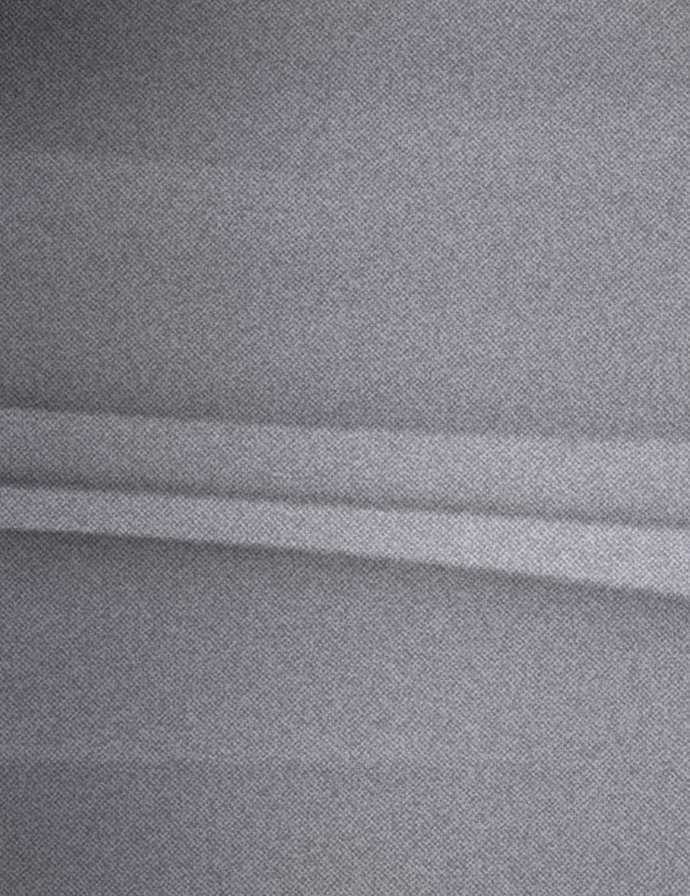
This texture is drawn by a Shadertoy shader. Its source:

```glsl
// Draws grey twill cloth with shallow folds crossing it and a shaded left side.

float hash(vec2 cell) {
    vec3 q = fract(vec3(cell.xyx) * 0.1031);
    q += dot(q, q.yzx + 33.33);
    return fract((q.x + q.y) * q.z);
}

float valueNoise(vec2 p) {
    vec2 cell = floor(p);
    vec2 f = fract(p);
    f = f * f * (3.0 - 2.0 * f);
    float low = mix(hash(cell), hash(cell + vec2(1.0, 0.0)), f.x);
    float high = mix(hash(cell + vec2(0.0, 1.0)), hash(cell + 1.0), f.x);
    return mix(low, high, f.y);
}

// Signed height above a gently curved crease.
float crease(vec2 uv, float start, float slope, float bend) {
    return uv.y - (start + slope * uv.x + bend * uv.x * uv.x);
}

float above(float d, float softness) {
    return smoothstep(-softness, softness, d);
}

// Shade that starts at a crease and fades out on its positive side.
float falloff(float d, float softness, float reach) {
    return above(d, softness) * exp(-max(d, 0.0) / reach);
}

// Broad light: dim left edge and upper corner, brighter right side.
float ambient(vec2 uv) {
    float light = mix(0.395, 0.580, smoothstep(-0.12, 0.75, uv.x));
    light -= 0.055 * smoothstep(0.72, 1.05, uv.y);
    light -= 0.055 * smoothstep(0.8, 1.0, uv.y) * (1.0 - smoothstep(0.0, 0.5, uv.x));
    light -= 0.025 * (1.0 - smoothstep(0.0, 0.16, uv.y));
    return light;
}

// The three strong folds through the middle.
float mainFolds(vec2 uv) {
    float upper = crease(uv, 0.546, -0.060, 0.022);
    float middle = crease(uv, 0.4635, -0.0435, -0.006);
    float lower = crease(uv, 0.410, -0.035, -0.042);
    float soft = mix(0.004, 0.009, uv.x);

    float upperBand = above(-upper, soft) * above(middle, soft);
    float lowerBand = above(-middle, soft) * above(lower, soft);
    float shade = 0.055 * upperBand + 0.090 * lowerBand;
    shade -= mix(0.080, 0.045, uv.x) * falloff(upper, soft, 0.028);
    shade -= 0.205 * falloff(middle + 0.005, 0.007, 0.015);
    shade -= mix(0.12, 0.135, uv.x) * falloff(-lower, soft, 0.028);
    return shade;
}

// Faint ripples in the flat cloth above and below.
float ripples(vec2 uv) {
    float top = crease(uv, 0.835, -0.055, -0.035);
    float bottom = crease(uv, 0.149, 0.0, -0.006);
    float fadeRight = 1.0 - smoothstep(0.25, 0.8, uv.x);
    float shade = 0.032 * fadeRight * falloff(-top, 0.009, 0.07);
    shade -= 0.018 * fadeRight * falloff(top, 0.009, 0.04);
    float bottomFade = 1.0 - 0.75 * smoothstep(0.45, 0.95, uv.x);
    shade += 0.026 * bottomFade * falloff(bottom, 0.008, 0.05);
    shade -= 0.030 * bottomFade * falloff(-bottom, 0.008, 0.025);
    shade += 0.030 * (valueNoise(uv * vec2(2.5, 13.0) + 4.0) - 0.5);
    return shade;
}

// Turned axes: x runs across the ribs, y along them.
vec2 weaveAxes(vec2 p, float angle) {
    vec2 along = vec2(cos(angle), sin(angle));
    return vec2(dot(p, vec2(-along.y, along.x)), dot(p, along));
}

// Parallel threads that dissolve when finer than the pixels can show.
float threads(float across, float count, float wobble, float pixel) {
    float visible = 1.0 - smoothstep(0.42, 0.55, count * pixel);
    return visible * sin(6.2831853 * count * across + wobble);
}

// Yarn irregularity.
float grain(vec2 weave) {
    float fine = valueNoise(weave * 470.0 + 700.0) - 0.5;
    float coarse = valueNoise(weave * 170.0 + 319.0) - 0.5;
    return 0.170 * fine + 0.025 * coarse;
}

void mainImage(out vec4 fragColor, in vec2 fragCoord) {
    vec2 uv = fragCoord / iResolution.xy;
    vec2 p = fragCoord / iResolution.y;
    float pixel = 1.0 / iResolution.y;

    float light = ambient(uv) + mainFolds(uv) + ripples(uv);

    // Two crossing thread sets make a fine diagonal checker.
    vec2 weave = weaveAxes(p, -0.78);
    float wobble = 2.5 * valueNoise(p * 55.0);
    float fabric = 0.042 * threads(weave.x, 200.0, wobble, pixel);
    fabric += 0.034 * threads(weave.y, 200.0, -wobble, pixel);
    fabric += grain(weave);
    light += fabric * mix(0.75, 1.1, smoothstep(0.3, 0.6, light));

    // Cool grey dye with slight patches of violet.
    float violet = valueNoise(uv * vec2(4.0, 5.0) + 11.0);
    vec3 dye = mix(vec3(1.003, 0.993, 1.032), vec3(1.0, 0.983, 1.05), violet);
    fragColor = vec4(clamp(light * dye, 0.0, 1.0), 1.0);
}
```
